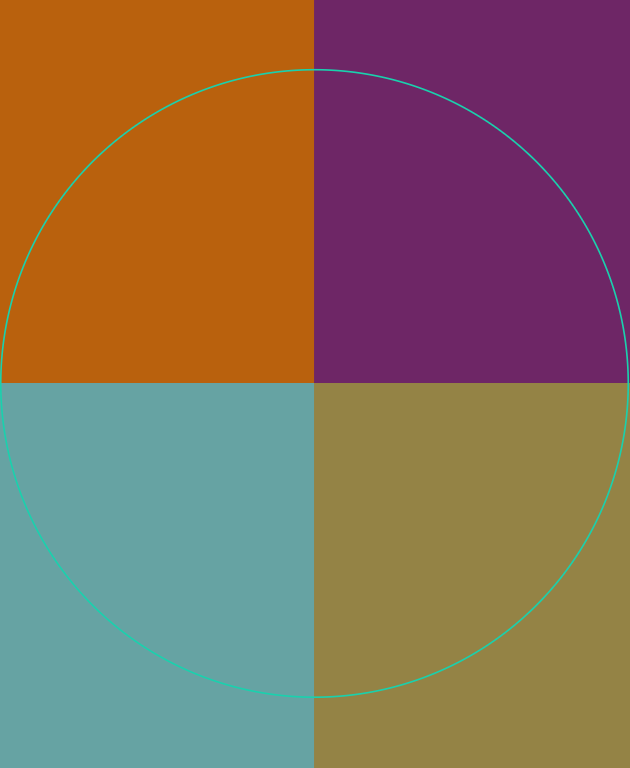
Give the GLSL for this background, as a Shadertoy shader.

```glsl
#define SPLIT vec2(0.4985, 0.5013)
#define RING_CENTER vec2(0.4992, 0.5007)
#define RING_RADIUS 0.498
#define RING_WIDTH 0.0026
#define ORANGE vec3(0.725, 0.380, 0.050)
#define PURPLE vec3(0.430, 0.148, 0.400)
#define TEAL vec3(0.400, 0.640, 0.640)
#define OLIVE vec3(0.580, 0.512, 0.270)
#define RING_COLOR vec3(0.100, 0.820, 0.680)

// Coverage of the positive side of an edge, smoothed over one pixel
float coverage(float signedDistance, float pixel) {
    return clamp(signedDistance / pixel + 0.5, 0.0, 1.0);
}

void mainImage(out vec4 fragColor, in vec2 fragCoord) {
    // Lengths are measured in canvas widths
    float pixel = 1.0 / iResolution.x;
    vec2 canvas = iResolution.xy * pixel;
    vec2 p = fragCoord * pixel;

    // Four flat quadrants
    vec2 fromSplit = p - SPLIT * canvas;
    float right = coverage(fromSplit.x, pixel);
    float upper = coverage(fromSplit.y, pixel);
    vec3 color = mix(mix(TEAL, OLIVE, right), mix(ORANGE, PURPLE, right), upper);

    // Thin ring spanning the canvas width
    float ringDistance = abs(length(p - RING_CENTER * canvas) - RING_RADIUS);
    float ring = coverage(0.5 * RING_WIDTH - ringDistance, pixel);
    color = mix(color, RING_COLOR, ring);

    fragColor = vec4(color, 1.0);
}
```
